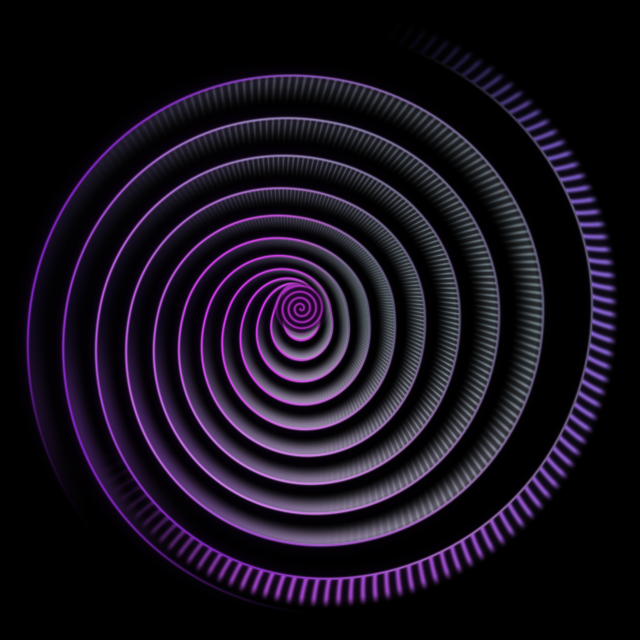
This background is drawn by a Shadertoy shader. Its source:

```glsl
// Three-armed violet and silver spiral with feathered ribs on black.

const float TAU = 6.2831853;
const vec2 CENTER = vec2(0.470, 0.518);

// Arm radius is c.x + c.y*k + c.z*k*k, where whole k lies on a ridge.
const vec3 ARM_LEFT = vec3(0.0126, 0.00984, 0.00203);
const vec3 ARM_DOWN = vec3(0.0211, 0.02710, 0.00128);
const vec3 ARM_RIGHT = vec3(0.0156, 0.00814, 0.00358);
const vec3 ARM_UP = vec3(0.0374, 0.00178, 0.00383);

// Re-expresses the radius polynomial after moving its index by n.
vec3 shiftIndex(vec3 c, float n) {
    return vec3(c.x + n * (c.y + n * c.z), c.y + 2.0 * n * c.z, c.z);
}

vec3 catmullRom(vec3 a, vec3 b, vec3 c, vec3 d, float f) {
    return b + 0.5 * f * (c - a + f * (2.0 * a - 5.0 * b + 4.0 * c - d
         + f * (3.0 * (b - c) + d - a)));
}

// Radius coefficients at turn t: 0 left, 1 down, 2 right, 3 up, 4 left.
vec3 armShape(float t) {
    vec3 knots[7] = vec3[7](shiftIndex(ARM_UP, -3.0), ARM_LEFT, ARM_DOWN,
        ARM_RIGHT, ARM_UP, shiftIndex(ARM_LEFT, 3.0), shiftIndex(ARM_DOWN, 3.0));
    int i = clamp(int(t), 0, 3);
    return catmullRom(knots[i], knots[i + 1], knots[i + 2], knots[i + 3], t - float(i));
}

// Blends four colours around the circle.
vec3 around(float t, vec3 left, vec3 down, vec3 right, vec3 up) {
    float f = smoothstep(0.0, 1.0, fract(t));
    if (t < 1.0) return mix(left, down, f);
    if (t < 2.0) return mix(down, right, f);
    if (t < 3.0) return mix(right, up, f);
    return mix(up, left, f);
}

// Lets the outermost arms die away at different points of the turn.
float armFade(float n, float t) {
    float end = n > 12.5 ? -1.0 : n > 11.5 ? 0.55 : n > 10.5 ? 1.05 : n > 9.5 ? 2.8 : 9.0;
    return 1.0 - smoothstep(end - 0.6, end, t);
}

// Thin curved ribs; sweep bends them across the band.
float ribs(float angle, float count, float sweep) {
    return pow(0.5 + 0.5 * cos(angle * count + sweep), 2.0);
}

// Shaded body on the inner side of each ridge.
vec3 bandColor(float k, float t, float r, float angle, float edge) {
    float u = fract(k);
    float n = ceil(k);
    vec3 tint = around(t, vec3(0.025, 0.022, 0.05), vec3(0.55, 0.52, 0.60),
        vec3(0.33, 0.37, 0.39), vec3(0.20, 0.21, 0.24));
    float lowerLeft = smoothstep(0.0, 0.4, t) * (1.0 - smoothstep(0.5, 1.3, t));
    tint = mix(tint, vec3(0.25, 0.08, 0.38), 0.6 * lowerLeft * smoothstep(0.12, 0.34, r));
    float body = smoothstep(0.32, 0.92, u) * (1.0 - 0.35 * smoothstep(0.88, 1.0, u));
    float ribbed = smoothstep(1.0, 1.8, t) * (1.0 - smoothstep(3.1, 3.8, t))
                 * smoothstep(0.06, 0.24, r);
    body *= mix(1.0, 0.3 + 1.1 * ribs(angle, 190.0, 7.0 * u), 0.8 * ribbed);
    float outer = 1.0 - smoothstep(0.2, 0.75, t) * step(9.5, n);
    return tint * body * outer * armFade(n, t) * edge;
}

// Bright ridge with a soft violet halo.
vec3 ridgeColor(float k, float t, float r, float slope, float pixel) {
    float n = floor(k + 0.5);
    float d = abs(k - n) * slope;
    vec3 tint = around(t, vec3(0.65, 0.34, 0.74), vec3(0.76, 0.50, 0.82),
        vec3(0.34, 0.33, 0.43), vec3(0.50, 0.48, 0.60));
    float leftSide = 1.0 - smoothstep(0.4, 1.7, min(t, 4.0 - t));
    float violet = smoothstep(0.30, 0.40, r) * (1.0 - smoothstep(0.7, 1.6, min(t, 4.0 - t)));
    tint = mix(tint, vec3(0.42, 0.12, 0.62), violet);
    float magenta = leftSide * (1.0 - smoothstep(0.12, 0.24, r))
                  + 0.6 * (1.0 - smoothstep(0.035, 0.08, r));
    tint = mix(tint, vec3(0.78, 0.18, 0.80), clamp(magenta, 0.0, 0.8));
    float width = max(0.0021, pixel);
    float line = exp(-d * d / (width * width));
    float halo = exp(-d / 0.008) * (0.04 + 0.18 * leftSide);
    return (tint * line + vec3(0.38, 0.10, 0.62) * halo) * armFade(n, t);
}

// Feathered fringe on the outer side of the last long arm.
vec3 fringeColor(float k, float t, float angle) {
    float w = (k - 10.0) / mix(0.85, 0.5, clamp(t - 1.0, 0.0, 1.0));
    float cover = smoothstep(0.0, 0.08, w) * (1.0 - smoothstep(0.65, 1.05, w));
    float reach = smoothstep(0.35, 0.95, t) * (1.0 - smoothstep(2.3, 2.85, t));
    vec3 tint = around(t, vec3(0.18, 0.04, 0.30), vec3(0.56, 0.24, 0.70),
        vec3(0.46, 0.34, 0.72), vec3(0.22, 0.18, 0.46));
    float rib = ribs(angle, 150.0, 5.0 * w * (1.0 - 0.35 * w));
    return tint * cover * reach * (0.1 + 1.0 * rib);
}

// Tight rings at the heart.
vec3 coreColor(float r, float t) {
    float ring = pow(0.5 + 0.5 * cos(TAU * (r / 0.0095 - t * 0.25)), 2.0);
    return mix(vec3(0.12, 0.02, 0.16), vec3(0.62, 0.16, 0.68), ring);
}

void mainImage(out vec4 fragColor, in vec2 fragCoord) {
    float pixel = 1.0 / min(iResolution.x, iResolution.y);
    vec2 p = (fragCoord - 0.5 * iResolution.xy) * pixel + 0.5 - CENTER;
    float r = length(p);
    float angle = atan(p.y, p.x + 1e-6);
    float t = 4.0 * fract(angle / TAU + 0.5);

    // Invert the radius polynomial to find the arm index.
    vec3 c = armShape(t);
    float root = sqrt(max(c.y * c.y - 4.0 * c.z * (c.x - r), 1e-7));
    float k = (root - c.y) / (2.0 * c.z);
    float edge = smoothstep(0.0, 1.5 * pixel, (1.0 - fract(k)) * root);

    vec3 color = bandColor(k, t, r, angle, edge);
    color += ridgeColor(k, t, r, root, pixel) * (1.0 - 0.4 * color);
    color += fringeColor(k, t, angle);
    color = mix(coreColor(r, t), color, smoothstep(0.030, 0.045, r));
    fragColor = vec4(clamp(color, 0.0, 1.0), 1.0);
}
```
